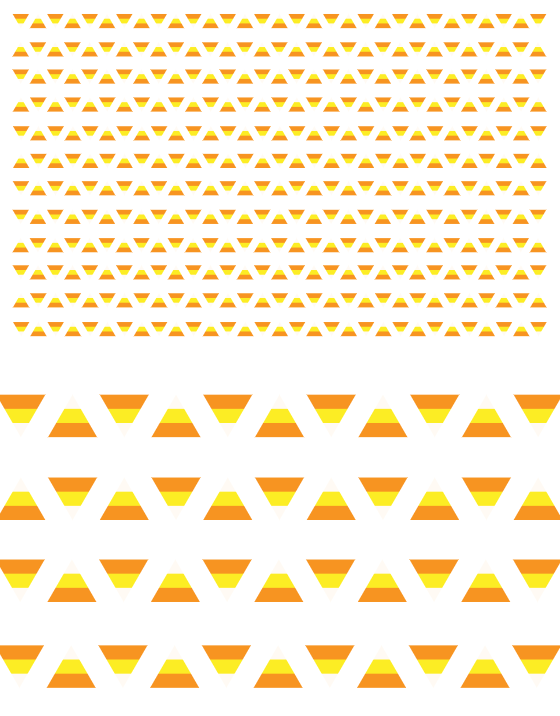
Top, the full canvas; bottom, a detail of the centre.
Give the GLSL for this pattern, as a Shadertoy shader.

```glsl
#define COLUMNS 31.0
#define ROWS 12.0
#define PITCH vec2(0.04927, 0.07992)
#define SIDE 0.0467
#define DRIFT vec2(0.0008, 0.0015)
#define DRIFT_CENTRE vec2(-0.0012, -0.0006)
#define ORANGE vec3(0.97, 0.58, 0.13)
#define YELLOW vec3(0.99, 0.93, 0.14)
#define CREAM vec3(1.0, 0.982, 0.955)
#define PAPER vec3(1.0)

const float TAU = 6.28318;
const float SIN60 = 0.866025;

// Slight misplacement of each row
vec2 rowDrift(float row) {
    vec2 phase = TAU * (row - vec2(4.5, 2.5)) / vec2(6.5, 3.5);
    return DRIFT_CENTRE + DRIFT * vec2(cos(phase.x), -cos(phase.y));
}

// Equilateral triangle: base on y = 0, tip towards +y
float triangleDistance(vec2 p) {
    float flank = dot(vec2(abs(p.x), p.y), vec2(SIN60, 0.5)) - 0.5 * SIN60 * SIDE;
    return max(-p.y, flank);
}

// Antialiased coverage of the region where distance is negative
float coverage(float distance, float pixel) {
    return clamp(0.5 - distance / pixel, 0.0, 1.0);
}

void mainImage(out vec4 fragColor, in vec2 fragCoord) {
    // Centred coordinates in canvas heights, y downwards
    float pixel = 1.0 / iResolution.y;
    vec2 p = (fragCoord - 0.5 * iResolution.xy) * vec2(pixel, -pixel);

    // Nearest cell; clamping leaves the margins empty
    vec2 count = vec2(COLUMNS, ROWS);
    float row = clamp(floor(p.y / PITCH.y + 0.5 * ROWS), 0.0, ROWS - 1.0);
    p -= rowDrift(row);
    float column = clamp(floor(p.x / PITCH.x + 0.5 * COLUMNS), 0.0, COLUMNS - 1.0);
    vec2 local = p - (vec2(column, row) + 0.5 - 0.5 * count) * PITCH;

    // Neighbours point opposite ways; the row alternation slips once at row 7
    float flipped = mod(column + row + step(7.0, row), 2.0);
    local.y *= 1.0 - 2.0 * flipped;

    // Three equal bands from base to tip
    float height = SIN60 * SIDE;
    local.y += 0.5 * height;
    vec3 candy = mix(CREAM, YELLOW, coverage(local.y - height * 2.0 / 3.0, pixel));
    candy = mix(candy, ORANGE, coverage(local.y - height / 3.0, pixel));

    vec3 color = mix(PAPER, candy, coverage(triangleDistance(local), pixel));
    fragColor = vec4(color, 1.0);
}
```
